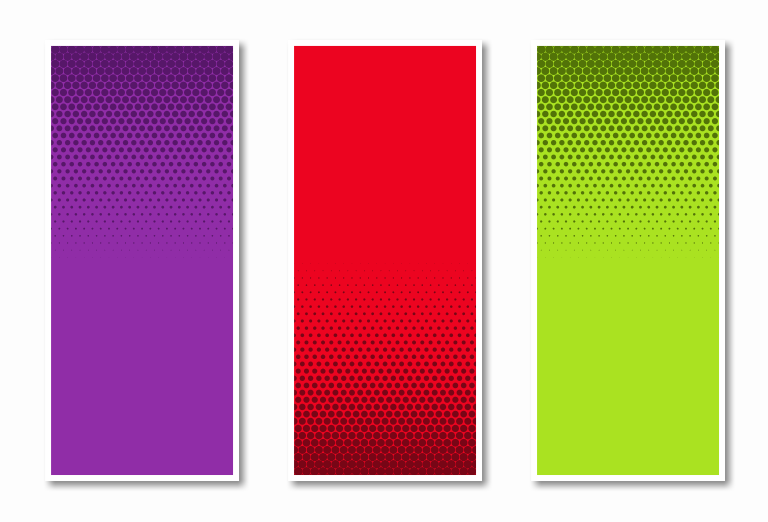
Reproduce this background procedurally as a Shadertoy shader.

```glsl
#define PANEL_HALF vec2(0.1743, 0.411)
#define PANEL_PITCH 0.4655
#define ROW_CENTER vec2(0.0020, 0.0010)
#define BORDER 0.0115
#define SHADOW_SHIFT vec2(0.0085, -0.0085)
#define SHADOW_BLUR 0.0130
#define SHADOW_ALPHA 0.48
#define DOT_PITCH 0.01585
#define DOT_MAX 0.53
#define FADE_LENGTH 0.415
#define PAPER vec3(0.992)

// Signed distance to an axis-aligned box
float boxDistance(vec2 p, vec2 halfSize) {
    vec2 d = abs(p) - halfSize;
    return length(max(d, 0.0)) + min(max(d.x, d.y), 0.0);
}

// Antialiased coverage of a signed distance
float coverage(float dist, float pixel) {
    return clamp(0.5 - dist / pixel, 0.0, 1.0);
}

// Box shadow with a soft falloff on each axis
float softBox(vec2 p, vec2 halfSize, float blur) {
    vec2 s = 1.0 - smoothstep(-blur, blur, abs(p) - halfSize);
    return s.x * s.y;
}

// Staggered dots that shrink away from the dark edge
float halftone(vec2 p, float pixel) {
    vec2 cell = DOT_PITCH * vec2(1.0, 0.8660254);
    float baseRow = floor(p.y / cell.y);
    float ink = 0.0;
    for (int i = -1; i <= 1; i++) {
        float row = baseRow + float(i);
        float stagger = 0.5 * mod(row, 2.0);
        float column = floor(p.x / cell.x - stagger) + 0.5 + stagger;
        vec2 center = vec2(column, row + 0.5) * cell;
        float strength = clamp(1.0 - center.y / FADE_LENGTH, 0.0, 1.0);
        float radius = DOT_PITCH * DOT_MAX * pow(strength, 0.85);
        // Dots thinner than a pixel fade out instead of flickering
        float thinness = min(1.0, radius / (0.5 * pixel));
        float dotInk = coverage(length(p - center) - radius, pixel);
        ink = max(ink, dotInk * thinness);
    }
    return ink;
}

void mainImage(out vec4 fragColor, in vec2 fragCoord) {
    float pixel = 1.0 / iResolution.y;
    vec2 p = (fragCoord - 0.5 * iResolution.xy) * pixel - ROW_CENTER;

    // Local coordinates of the nearest of three panels
    float index = clamp(floor(p.x / PANEL_PITCH + 0.5), -1.0, 1.0);
    vec2 q = vec2(p.x - index * PANEL_PITCH, p.y);

    // Base and ink colours
    vec3 base = vec3(0.925, 0.015, 0.125);
    vec3 ink = vec3(0.47, 0.025, 0.085);
    if (index < -0.5) {
        base = vec3(0.565, 0.175, 0.655);
        ink = vec3(0.34, 0.09, 0.41);
    } else if (index > 0.5) {
        base = vec3(0.665, 0.885, 0.13);
        ink = vec3(0.32, 0.45, 0.03);
    }

    // Paper, shadow and white frame
    vec2 frameHalf = PANEL_HALF + BORDER;
    float shadow = softBox(q - SHADOW_SHIFT, frameHalf, SHADOW_BLUR);
    vec3 color = PAPER * (1.0 - SHADOW_ALPHA * shadow);
    color = mix(color, vec3(1.0), coverage(boxDistance(q, frameHalf), pixel));

    // Dots start at the top on the outer panels, at the bottom in the middle
    float depth = PANEL_HALF.y + (index == 0.0 ? q.y : -q.y);
    float dots = halftone(vec2(q.x + PANEL_HALF.x, depth), pixel);
    vec3 fill = mix(base, ink, dots);
    color = mix(color, fill, coverage(boxDistance(q, PANEL_HALF), pixel));

    fragColor = vec4(color, 1.0);
}
```
